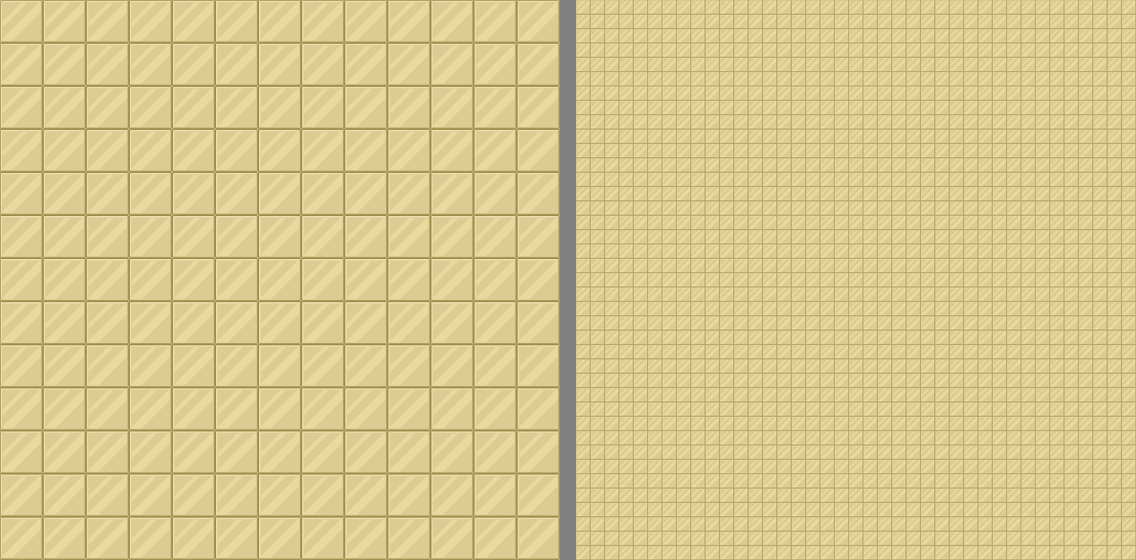
Left, the tile; right, the same tile 3 across and 3 down.
Write a three.js fragment shader that draws this pattern.

```glsl
// Square glazed tiles, 13 across and 13 down, each with two diagonal glints.
// Every joint is a dark two-tone groove with a bright bevel on its lower right side;
// all parts are antialiased bands of a repeated cell coordinate, so it tiles.
varying vec2 vUv;

const float TILES = 13.0;
const vec3 GLAZE  = vec3(0.863, 0.796, 0.573);
const vec3 GLINT  = vec3(0.916, 0.851, 0.624);
const vec3 BEVEL  = vec3(0.930, 0.880, 0.690);
const vec3 SHADE  = vec3(0.690, 0.620, 0.380);
const vec3 GROOVE = vec3(0.620, 0.540, 0.280);
const vec3 NOTCH  = vec3(0.790, 0.730, 0.530);

// Coverage of the interval from lo to hi, with edges softened over width soft.
float band(float x, float lo, float hi, float soft) {
  return clamp((x - lo) / soft + 0.5, 0.0, 1.0)
       - clamp((x - hi) / soft + 0.5, 0.0, 1.0);
}

// Vertical and horizontal bands joined into a grid.
float gridBand(vec2 p, float lo, float hi, float soft) {
  return max(band(p.x, lo, hi, soft), band(p.y, lo, hi, soft));
}

// Two slanted glints, clipped to the flat face of the tile.
float glints(vec2 cell, float soft) {
  float slant = cell.x + cell.y;
  float stripes = band(slant, 0.56, 0.70, soft * 1.4)
                + band(slant, 0.96, 1.23, soft * 1.4);
  return stripes * band(cell.x, 0.06, 0.95, soft) * band(cell.y, 0.06, 0.95, soft);
}

// Small diagonal cross where two grooves meet.
float cornerCross(vec2 p, float reach, float halfWidth, float soft) {
  float diagonal = abs(abs(p.x) - abs(p.y));
  float arm = max(abs(p.x), abs(p.y));
  return band(diagonal, -1.0, halfWidth, soft) * band(arm, -1.0, reach, soft);
}

void main() {
  // Cell coordinates run right and down; joint coordinates are zero on the joints.
  vec2 grid = vec2(vUv.x, 1.0 - vUv.y) * TILES;
  vec2 cell = fract(grid);
  vec2 joint = fract(grid + 0.5) - 0.5;
  float soft = max(fwidth(vUv.x) * TILES, 0.0001);

  // Glazed face
  vec3 color = mix(GLAZE, GLINT, glints(cell, soft));

  // Bright bevel, then the groove over it
  color = mix(color, BEVEL, gridBand(joint, 0.012, 0.046, soft));
  color = mix(color, SHADE, gridBand(joint, -0.036, 0.012, soft));
  color = mix(color, GROOVE, gridBand(joint, -0.016, 0.012, soft));

  // Worn notch at each crossing
  float notch = cornerCross(joint + 0.008, 0.042, 0.012, soft);
  color = mix(color, NOTCH, 0.75 * notch);

  gl_FragColor = vec4(color, 1.0);
}
```
